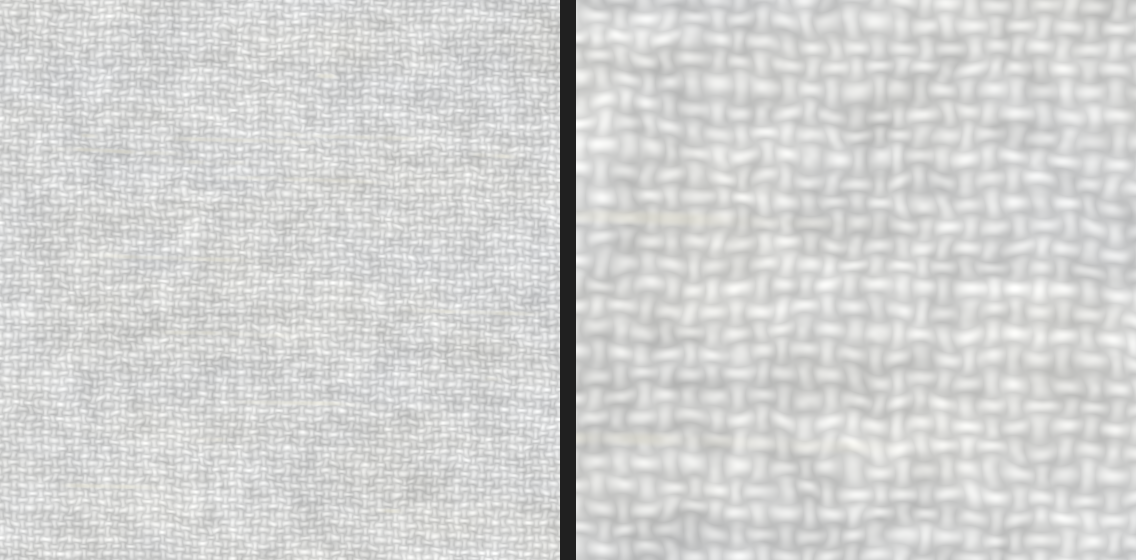
Left: the whole. Right: its middle third, enlarged.
Reproduce this texture procedurally as a three.js fragment shader.

```glsl
// Off-white linen in plain weave: soft round wefts and warps cross over and under.
// The thread grid is bent by noise and lit from above, each thread varies in tone
// along its length, and pale ochre slubs and faint mottling are laid over the cloth.

varying vec2 vUv;

const float PI = 3.14159265;
const vec2 THREADS = vec2(72.0, 75.0);    // warps across, wefts up
const float WEFT_TILT = 0.03;             // fall of the wefts to the right
const float BROAD_BEND = 0.006;           // slow drift of the grid
const vec2 THREAD_BEND = vec2(0.5, 0.5);  // wobble, in thread widths
const vec3 GAP_COLOR = vec3(0.774, 0.777, 0.775);
const vec3 THREAD_COLOR = vec3(0.906, 0.908, 0.904);
const vec3 SLUB_COLOR = vec3(0.862, 0.855, 0.808);
const vec3 WARM_TINT = vec3(0.006, 0.002, -0.010);
const float BRIGHTNESS = 0.008;
const float WARP_LEVEL = 0.76;
const vec2 LIGHT_STEP = vec2(-0.20, 0.28); // towards the light, in thread widths
const float LIGHT_STRENGTH = 0.25;
const float WEFT_STREAK = 0.045;
const float WARP_STREAK = 0.030;
const float KNOT_VARIATION = 0.085;
const float MOTTLE = 0.050;
const float FIBRE = 0.040;
const int SLUB_COUNT = 18;
const float SLUB_WIDTH = 0.0056;

float hash(vec2 p) {
  vec3 q = fract(vec3(p.xyx) * 0.1031);
  q += dot(q, q.yzx + 33.33);
  return fract((q.x + q.y) * q.z);
}

float noise(vec2 p) {
  vec2 cell = floor(p);
  vec2 f = fract(p);
  f = f * f * (3.0 - 2.0 * f);
  float low = mix(hash(cell), hash(cell + vec2(1.0, 0.0)), f.x);
  float high = mix(hash(cell + vec2(0.0, 1.0)), hash(cell + vec2(1.0)), f.x);
  return mix(low, high, f.y);
}

float fbm(vec2 p) {
  float sum = 0.0;
  float weight = 0.5;
  for (int i = 0; i < 4; i++) {
    sum += weight * noise(p);
    p = p * 2.03 + 17.3;
    weight *= 0.5;
  }
  return sum / 0.9375;
}

// Noise vector centred on zero
vec2 wobble(vec2 p) {
  return vec2(noise(p), noise(p + 71.7)) - 0.5;
}

// Relief of the weave; thread centres lie on whole numbers
float weave(vec2 q) {
  vec2 roundness = 0.5 + 0.5 * cos(2.0 * PI * q);
  vec2 side = 1.0 - 2.0 * mod(floor(q + 0.5), 2.0);
  float weftOver = 0.5 + 0.5 * cos(PI * q.x) * side.y;
  float warpOver = 0.5 - 0.5 * cos(PI * q.y) * side.x;
  float weft = roundness.y * weftOver;
  float warp = WARP_LEVEL * roundness.x * warpOver;
  return max(weft, warp);
}

// Coverage by thick weft stretches with tapering ends
float slubs(vec2 p) {
  float cover = 0.0;
  for (int i = 0; i < SLUB_COUNT; i++) {
    float id = float(i) + 1.0;
    float row = floor(hash(vec2(id, 3.1)) * THREADS.y);
    vec2 center = vec2(hash(vec2(id, 7.7)), row / THREADS.y);
    float size = hash(vec2(id, 12.9));
    float halfLength = mix(0.02, 0.24, size * size);
    vec2 d = abs(p - center);
    float taper = 1.0 - smoothstep(0.35, 1.0, d.x / halfLength);
    float body = 1.0 - smoothstep(0.15, 1.0, d.y / SLUB_WIDTH);
    float patchy = 0.1 + 0.9 * noise(vec2(p.x * 40.0, id * 5.0));
    cover = max(cover, taper * body * patchy);
  }
  return cover;
}

void main() {
  // Bent cloth and thread coordinates
  vec2 p = vUv + vec2(0.0, WEFT_TILT * (vUv.x - 0.5));
  p += BROAD_BEND * wobble(p * 9.0);
  vec2 q = p * THREADS;
  q += THREAD_BEND * wobble(q * vec2(0.6, 0.65) + 9.0);

  // Weave lit from above, with slubs filling the gaps
  float relief = weave(q);
  relief += LIGHT_STRENGTH * (relief - weave(q + LIGHT_STEP));
  vec3 color = mix(GAP_COLOR, THREAD_COLOR, relief);
  color = mix(color, SLUB_COLOR, 0.8 * slubs(p));

  // Tone along threads, at crossings and over the cloth
  float tone = WEFT_STREAK * (noise(vec2(q.x * 0.15, q.y)) - 0.5);
  tone += WARP_STREAK * (noise(vec2(q.x, q.y * 0.10) + 40.0) - 0.5);
  tone += KNOT_VARIATION * (noise(q * vec2(0.8, 0.95) + 80.0) - 0.5);
  tone += MOTTLE * (fbm(p * vec2(11.0, 15.0) + 5.0) - 0.5);
  tone += FIBRE * (noise(p * vec2(190.0, 210.0)) - 0.5);

  // Faint drift between warm and cool white
  float warmth = 2.0 * fbm(p * vec2(7.0, 13.0) + 31.0) - 1.0;
  color += tone + BRIGHTNESS + WARM_TINT * warmth;
  gl_FragColor = vec4(clamp(color, 0.0, 1.0), 1.0);
}
```
